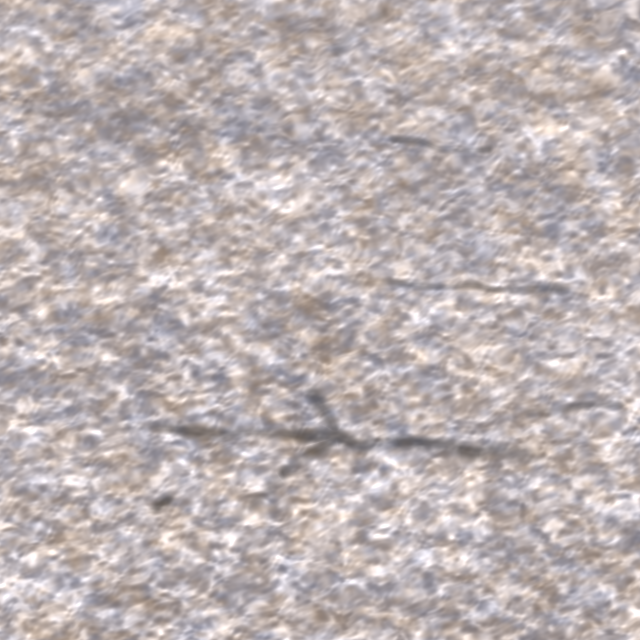
Give the GLSL for this texture, as a Shadertoy shader.

```glsl
// Pale, glittering stone surface with soft grain and a few dark blurred cracks.
#define GRAIN_SCALE vec2(68.0, 108.0)
#define GRAIN_CONTRAST 0.31
#define CLUMP_CONTRAST 0.20
#define SPARKLE_CONTRAST 0.16
#define BROAD_CONTRAST 0.14
#define HIGHLIGHT_SKEW 1.1
#define TINT_AMOUNT 0.085
#define CRACK_DEPTH 0.42
#define CRACK_WOBBLE 0.016
#define STONE_COLOR vec3(0.743, 0.703, 0.703)

float hash(vec2 p) {
    return fract(sin(dot(p, vec2(127.1, 311.7))) * 43758.5453);
}

// Smooth value noise, centred on zero
float noise(vec2 p) {
    vec2 cell = floor(p), f = fract(p);
    f = f * f * (3.0 - 2.0 * f);
    float low = mix(hash(cell), hash(cell + vec2(1, 0)), f.x);
    float high = mix(hash(cell + vec2(0, 1)), hash(cell + vec2(1, 1)), f.x);
    return mix(low, high, f.y) - 0.5;
}

vec2 rotate(vec2 p, float angle) {
    float c = cos(angle), s = sin(angle);
    return vec2(c * p.x + s * p.y, c * p.y - s * p.x);
}

// Noise stretched along a tilted direction
float streaks(vec2 p, float angle, vec2 scale, float seed) {
    return noise(rotate(p, angle) * scale + seed);
}

// Soft line from a to b, fading out over its width
float crack(vec2 p, vec2 a, vec2 b, float width) {
    vec2 along = b - a;
    float t = clamp(dot(p - a, along) / dot(along, along), 0.0, 1.0);
    return 1.0 - smoothstep(0.1 * width, width, length(p - a - along * t));
}

float grain(vec2 p) {
    vec2 warped = p + 0.008 * vec2(noise(p * 31.0), noise(p * 37.0 + 9.0));
    float fine = streaks(warped, 0.16, GRAIN_SCALE, 3.0);
    float clump = streaks(warped, -0.18, GRAIN_SCALE * 0.5, 17.0);
    float sparkle = streaks(warped, 0.42, GRAIN_SCALE * 1.7, 41.0);
    float broad = 0.6 * streaks(p, 0.25, vec2(6.0, 11.0), 5.0)
                + 0.6 * streaks(p, -0.12, vec2(12.0, 24.0), 29.0);
    float contrast = mix(1.14, 0.86, p.y);
    float tone = contrast * (GRAIN_CONTRAST * fine + CLUMP_CONTRAST * clump
               + SPARKLE_CONTRAST * sparkle) + BROAD_CONTRAST * broad;
    return tone + HIGHLIGHT_SKEW * (tone * tone - 0.007);
}

float cracks(vec2 p) {
    float patchy = clamp(0.72 + 1.1 * noise(p * vec2(30.0, 22.0) + 7.0), 0.15, 1.0);
    vec2 q = p + CRACK_WOBBLE * vec2(noise(p * 21.0 + 3.0), noise(p * 23.0 + 13.0));
    vec2 fork = vec2(0.52, 0.317);

    // Main crack with its crossing branch
    float fade = smoothstep(0.13, 0.32, p.x) * (1.0 - smoothstep(0.74, 0.92, p.x));
    float dark = fade * crack(q, vec2(0.18, 0.335), fork, 0.017);
    dark = max(dark, fade * crack(q, fork, vec2(0.90, 0.278), 0.018));
    dark = max(dark, 0.85 * crack(q, vec2(0.495, 0.385), fork, 0.016));
    dark = max(dark, crack(q, fork, vec2(0.45, 0.255), 0.017));
    dark = max(dark, 0.4 * crack(q, vec2(0.45, 0.255), vec2(0.37, 0.18), 0.015));

    // Hairline cracks
    float hair = crack(q, vec2(0.54, 0.563), vec2(0.89, 0.543), 0.011);
    hair = max(hair, crack(q, vec2(0.61, 0.776), vec2(0.76, 0.766), 0.011));
    hair = max(hair, crack(q, vec2(0.83, 0.362), vec2(0.97, 0.370), 0.012));
    hair = max(hair, 0.7 * crack(q, vec2(0.52, 0.925), vec2(0.60, 0.975), 0.015));
    hair = max(hair, 0.4 * crack(q, vec2(0.02, 0.83), vec2(0.42, 0.80), 0.013));

    // Small pit
    float pit = crack(q, vec2(0.250, 0.213), vec2(0.258, 0.219), 0.017);
    return max(max(dark, 0.65 * hair) * patchy, pit);
}

void mainImage(out vec4 fragColor, in vec2 fragCoord) {
    vec2 uv = fragCoord / iResolution.xy;
    float dark = cracks(uv);
    float tone = grain(uv) * (1.0 - 0.5 * dark);

    // Warm and cool flecks over the neutral stone
    float tint = 0.7 * streaks(uv, 0.1, GRAIN_SCALE * 0.8, 61.0)
               + 0.6 * streaks(uv, -0.3, GRAIN_SCALE * 0.3, 83.0);
    vec3 color = STONE_COLOR + tone * vec3(1.02, 1.0, 0.98);
    color += TINT_AMOUNT * tint * vec3(0.8, 0.1, -1.0);

    color *= 1.0 - CRACK_DEPTH * dark;
    fragColor = vec4(clamp(color, 0.0, 1.0), 1.0);
}
```
